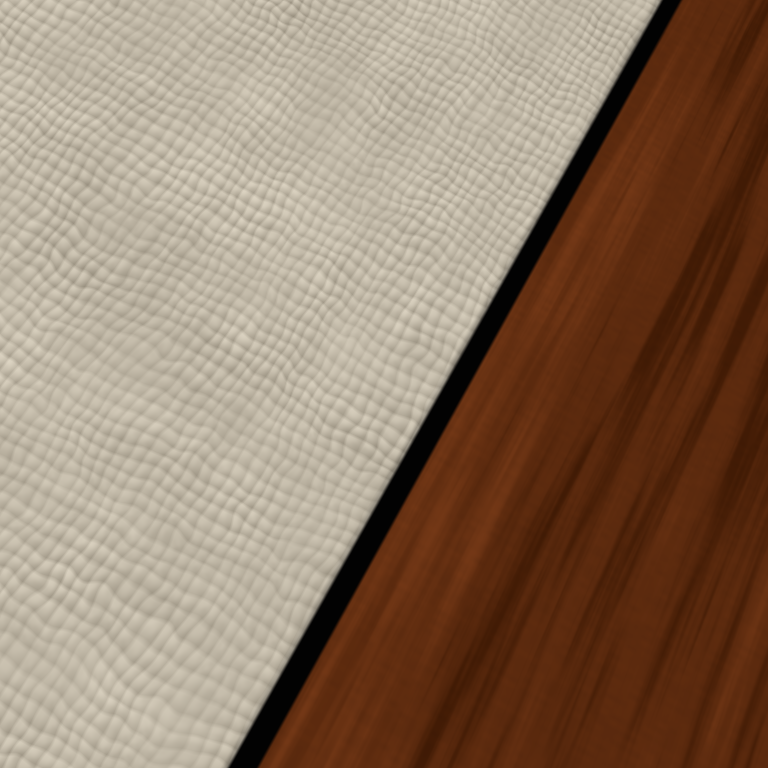
This texture is drawn by a three.js fragment shader. Its source:

```glsl
// Woven linen beside polished wood, parted by a slanted black gap.
// A frame along the gap, narrowing with distance, carries everything:
// a plain-weave height field lit by slope, and stretched noise for the grain.

varying vec2 vUv;

const vec2 GAP_BASE = vec2(0.297, 0.0);     // where the gap leaves the lower border
const vec2 ALONG = vec2(0.492, 0.871);      // direction of the gap
const vec2 ACROSS = vec2(0.871, -0.492);    // from the linen towards the wood
const float NEAR_SCALE = 1.2;
const float SHRINK = 0.349;                 // loss of scale along the gap
const float GAP_WIDTH = 0.0283;
const float EDGE_SOFT = 0.0028;

const vec2 THREAD = vec2(0.0148, 0.0205);   // pitch of the two thread sets
const vec2 LIGHT_STEP = vec2(-0.22, 0.24);  // towards the light, in threads
const float RELIEF = 0.105;
const vec3 LINEN = vec3(0.745, 0.712, 0.645);
const vec3 LINEN_TINT = vec3(0.94, 1.0, 1.06);

const vec3 WOOD_DARK = vec3(0.255, 0.105, 0.018);
const vec3 WOOD_MID = vec3(0.360, 0.165, 0.055);
const vec3 WOOD_LIGHT = vec3(0.445, 0.215, 0.085);
const vec3 GAP_COLOR = vec3(0.008, 0.006, 0.006);

float hash(vec2 p) {
  return fract(sin(dot(p, vec2(127.1, 311.7))) * 43758.5453);
}

float noise(vec2 p) {
  vec2 cell = floor(p);
  vec2 f = fract(p);
  f = f * f * (3.0 - 2.0 * f);
  return mix(mix(hash(cell), hash(cell + vec2(1.0, 0.0)), f.x),
             mix(hash(cell + vec2(0.0, 1.0)), hash(cell + vec2(1.0)), f.x), f.y);
}

float fbm(vec2 p) {
  float sum = 0.0;
  float gain = 0.5;
  for (int i = 0; i < 4; i++) {
    sum += gain * noise(p);
    p = p * 2.03 + 17.3;
    gain *= 0.5;
  }
  return sum / 0.9375;
}

// Height of a plain weave: the higher of two crossing, undulating threads
float weaveHeight(vec2 q) {
  vec2 cell = floor(q);
  vec2 ridge = cos(3.14159 * (fract(q) - 0.5));
  float over = 1.0 - 2.0 * mod(cell.x + cell.y, 2.0);
  float warp = 0.55 * ridge.x + 0.45 * over * ridge.y;
  float weft = 0.55 * ridge.y - 0.45 * over * ridge.x;
  float blend = clamp(0.5 + (warp - weft) / 0.3, 0.0, 1.0);
  return mix(weft, warp, blend);
}

vec3 linen(vec2 g) {
  vec2 q = g / THREAD;
  // uneven spinning: slow drift plus small kinks
  q += 1.5 * (vec2(noise(q * 0.13), noise(q * 0.13 + 40.0)) - 0.5);
  q += 0.55 * (vec2(noise(q * 0.6 + 9.0), noise(q * 0.6 + 71.0)) - 0.5);

  float height = weaveHeight(q);
  float slope = height - weaveHeight(q + LIGHT_STEP);
  float strength = mix(0.5, 1.2, noise(q * 0.22 + 5.0));
  float shade = RELIEF * strength * (slope + 0.5 * (height - 0.55));

  // slubs along each thread set, broad mottling, fine fibre
  shade += 0.030 * (noise(q * vec2(0.9, 0.12)) - 0.5);
  shade += 0.030 * (noise(q * vec2(0.10, 0.9) + 30.0) - 0.5);
  shade += 0.045 * (fbm(g * 7.0) - 0.5);
  shade += 0.022 * (noise(q * 3.0) - 0.5);
  return LINEN + shade * vec3(1.0, 1.0, 0.98) - 0.006 * (LINEN_TINT - 1.0);
}

vec3 wood(vec2 g) {
  // grain wanders a little as it runs
  float x = g.x + 0.018 * (noise(vec2(g.x * 3.0, g.y * 2.2)) - 0.5);
  float bands = fbm(vec2(x * 15.0, g.y * 1.1 + 3.0));
  float streaks = fbm(vec2(x * 55.0, g.y * 2.2 + 11.0));
  float fibres = noise(vec2(x * 230.0, g.y * 9.0));
  float sheen = noise(g * vec2(9.0, 5.0) + 21.0);

  float tone = 0.55 * (bands - 0.5) + 0.75 * (streaks - 0.5);
  tone += 0.10 * (fibres - 0.5) + 0.16 * (sheen - 0.5);
  tone += 0.16 * exp(-max(g.x - GAP_WIDTH, 0.0) * 14.0) - 0.02;

  vec3 color = mix(WOOD_MID, WOOD_DARK, smoothstep(0.0, 0.36, -tone));
  color = mix(color, WOOD_LIGHT, smoothstep(0.0, 0.42, tone));
  // faint chatter across the grain
  return color * (1.0 + 0.05 * (noise(g * vec2(70.0, 140.0)) - 0.5));
}

void main() {
  vec2 rel = vUv - GAP_BASE;
  vec2 local = vec2(dot(rel, ACROSS), dot(rel, ALONG));
  float scale = NEAR_SCALE - SHRINK * local.y;
  vec2 ground = local / scale;

  float fromLeft = local.x;
  float fromRight = local.x - GAP_WIDTH * scale;

  // linen darkens as it rolls into the gap
  vec3 cloth = linen(ground);
  cloth *= 1.0 - 0.28 * smoothstep(-0.010, 0.0, fromLeft);

  vec3 color = mix(cloth, GAP_COLOR, smoothstep(-EDGE_SOFT, EDGE_SOFT, fromLeft));
  color = mix(color, wood(ground), smoothstep(-EDGE_SOFT, EDGE_SOFT, fromRight));
  gl_FragColor = vec4(color, 1.0);
}
```
